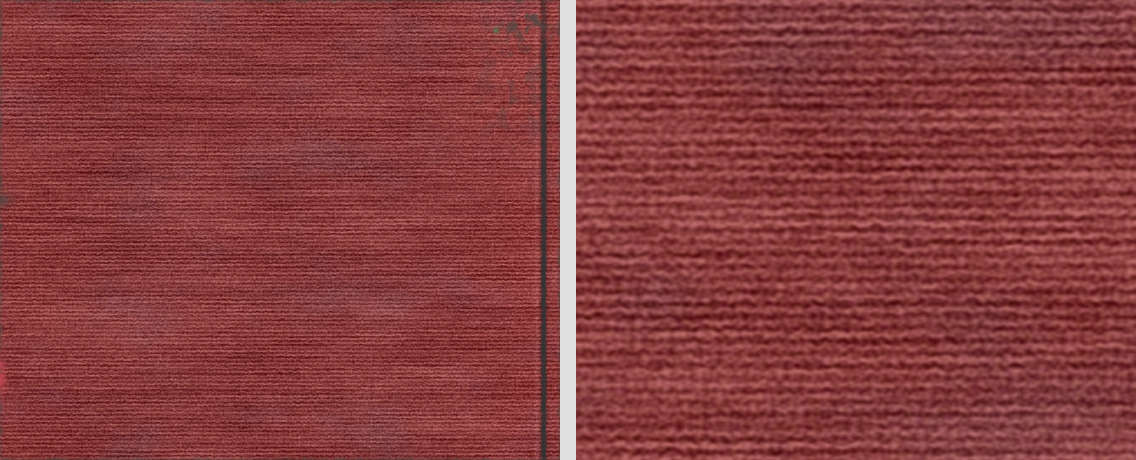
Left, the full canvas; right, a detail of the centre.
Give the GLSL for this texture, as a Shadertoy shader.

```glsl
const float RIBS = 112.0;            // woven ribs per canvas height
const float RIB_WOBBLE = 0.16;       // bend of the ribs, in rib widths
const float RIB_CONTRAST = 0.37;
const float THREAD_VARIATION = 0.40; // uneven threads and gaps
const float GRAIN_AMOUNT = 0.72;
const float WEAR_AMOUNT = 0.34;
const float HINGE_X = 0.971;         // hinge groove, share of the width
const float HINGE_HALF_WIDTH = 0.0046;

const vec3 GAP_RED = vec3(0.420, 0.130, 0.132);
const vec3 THREAD_RED = vec3(0.640, 0.330, 0.325);
const vec3 FADED_TINT = vec3(-0.015, 0.020, 0.036);
const vec3 HINGE_GREY = vec3(0.20, 0.20, 0.20);
const vec3 STAIN_GREY = vec3(0.32, 0.28, 0.26);
const vec3 SPOT_GREEN = vec3(0.34, 0.47, 0.33);
const vec3 SCUFF_PINK = vec3(0.80, 0.28, 0.34);

const float TAU = 6.2831853;

vec2 hashGradient(vec2 cell) {
    vec3 h = fract(vec3(cell.xyx) * vec3(0.1031, 0.1030, 0.0973));
    h += dot(h, h.yzx + 33.33);
    float angle = TAU * fract((h.x + h.y) * h.z);
    return vec2(cos(angle), sin(angle));
}

float gradientNoise(vec2 p) {
    vec2 i = floor(p), f = fract(p);
    vec2 u = f * f * f * (f * (f * 6.0 - 15.0) + 10.0);
    vec2 e = vec2(0.0, 1.0);
    float a = dot(hashGradient(i), f);
    float b = dot(hashGradient(i + e.yx), f - e.yx);
    float c = dot(hashGradient(i + e.xy), f - e.xy);
    float d = dot(hashGradient(i + e.yy), f - e.yy);
    return mix(mix(a, b, u.x), mix(c, d, u.x), u.y);
}

float fbm(vec2 p) {
    float sum = 0.0, amplitude = 0.6;
    for (int i = 0; i < 4; i++) {
        sum += amplitude * gradientNoise(p);
        p = p * 2.03 + 17.7;
        amplitude *= 0.55;
    }
    return sum;
}

// Change of tone along one thread or gap
float strand(float x, float index) {
    vec2 lane = vec2(x * 4.0 + index * 0.37, index * 3.0 + 0.5);
    return gradientNoise(lane) + 0.7 * gradientNoise(lane * vec2(6.0, 1.0) + vec2(9.0, 501.0));
}

// Soft elliptical blot, 1 at its centre
float blot(vec2 p, vec2 center, vec2 radius) {
    vec2 d = (p - center) / radius;
    return exp(-dot(d, d));
}

// Lightness of the ribbed weave
float weave(vec2 p) {
    float y = p.y * RIBS + RIB_WOBBLE * gradientNoise(p * vec2(9.0, 24.0))
            + 0.28 * gradientNoise(p * vec2(115.0, 112.0));
    float thread = 0.5 - 0.5 * cos(TAU * y);
    float visible = 1.0 - smoothstep(0.35, 0.8, RIBS / iResolution.y);
    float threadTone = strand(p.x, floor(y) + 40.0);
    float gapTone = strand(p.x, floor(y + 0.5) + 260.0);
    float tone = 0.49 + RIB_CONTRAST * (2.0 * thread - 1.0) * visible;
    tone += THREAD_VARIATION * mix(gapTone, threadTone, thread);
    tone += GRAIN_AMOUNT * gradientNoise(p * vec2(205.0, 265.0));
    return tone + 0.22 * gradientNoise(p * vec2(75.0, 110.0) + 31.0);
}

void mainImage(out vec4 fragColor, in vec2 fragCoord) {
    vec2 uv = fragCoord / iResolution.xy;
    vec2 p = fragCoord / iResolution.y;

    // Cloth with worn patches, darker bands and faded areas
    float wear = fbm(p * vec2(3.0, 4.5) + 5.0) + 0.6 * gradientNoise(p * vec2(1.8, 17.0) + 60.0);
    float tone = weave(p) + WEAR_AMOUNT * wear;
    vec3 color = mix(GAP_RED, THREAD_RED, clamp(tone, -0.45, 1.35));
    float faded = smoothstep(-0.05, 0.45, fbm(p * vec2(5.0, 7.0) + 43.0));
    color += FADED_TINT * (faded + 0.05);
    float fresh = smoothstep(0.72, 0.96, uv.x) + 0.5 * (1.0 - smoothstep(0.0, 0.2, uv.x));
    color += vec3(0.035, 0.004, 0.004) * fresh;
    color += vec3(0.0, 0.015, -0.025) * gradientNoise(p * vec2(120.0, 150.0) + 300.0);

    // Hinge groove and the raised cloth beside it
    float ragged = fbm(p * vec2(40.0, 55.0) + 80.0);
    float fromHinge = abs(uv.x - HINGE_X + 0.003 * ragged);
    float hingeLength = 1.0 - smoothstep(0.86, 0.97, uv.y + 0.08 * ragged);
    float hinge = 1.0 - smoothstep(HINGE_HALF_WIDTH * 0.6, HINGE_HALF_WIDTH * 1.4, fromHinge);
    float shade = exp(-pow(fromHinge / 0.009, 2.0));
    color *= 1.0 - 0.20 * shade;
    float hingeCover = hinge * mix(0.35, 0.92, hingeLength) * (0.95 + 0.4 * ragged);
    color = mix(color, HINGE_GREY, clamp(hingeCover, 0.0, 1.0));
    color += 0.06 * blot(uv, vec2(HINGE_X - 0.012, uv.y), vec2(0.004, 1.0));

    // Grime near the upper hinge and along the edges
    float speckle = smoothstep(-0.05, 0.28, fbm(p * vec2(28.0, 24.0) + 120.0));
    float corner = blot(uv, vec2(0.945, 0.955), vec2(0.045, 0.04));
    float trail = 0.45 * blot(uv, vec2(0.92, 0.82), vec2(0.06, 0.13));
    float leftMark = blot(uv, vec2(0.0, 0.565), vec2(0.018, 0.015));
    float edge = min(min(uv.x, 1.0 - uv.x), min(uv.y, 1.0 - uv.y));
    float rim = (1.0 - smoothstep(0.0, 0.008, edge)) * (0.25 + 0.5 * speckle);
    float grime = max(speckle * (corner + trail), max(0.8 * leftMark, rim));
    color = mix(color, STAIN_GREY, clamp(grime, 0.0, 0.85));

    // Green spot and pink scuff
    float spot = blot(uv, vec2(0.886, 0.934), vec2(0.006, 0.007));
    color = mix(color, SPOT_GREEN, 0.85 * spot);
    float scuff = blot(uv, vec2(0.0, 0.18), vec2(0.010, 0.045));
    color = mix(color, SCUFF_PINK, scuff * clamp(0.7 + ragged, 0.0, 1.0));

    fragColor = vec4(clamp(color, 0.0, 1.0), 1.0);
}
```
